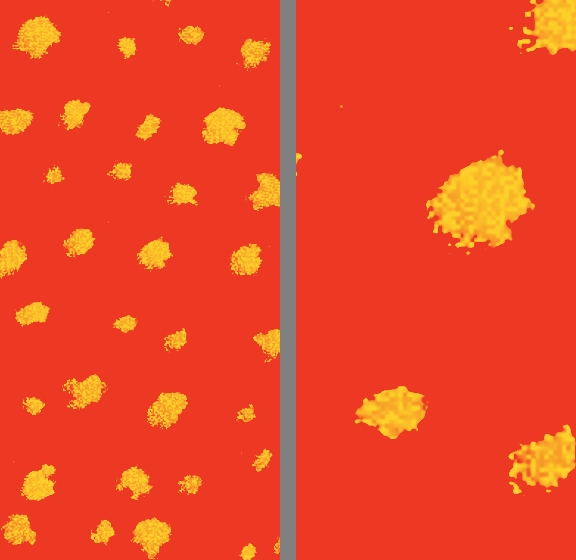
Left: the whole. Right: its middle third, enlarged.
A Shadertoy shader for this pattern:

```glsl
float hash(vec2 p) {
    return fract(sin(dot(p, vec2(127.1, 311.7))) * 43758.5453);
}

float noise(vec2 p) {
    vec2 i = floor(p), f = fract(p);
    f = f * f * (3.0 - 2.0 * f);
    return mix(mix(hash(i), hash(i + vec2(1, 0)), f.x),
               mix(hash(i + vec2(0, 1)), hash(i + vec2(1, 1)), f.x), f.y);
}

// Amount of yellow ink left by one ragged dab centred on the origin
float dab(vec2 p, vec2 id, float ragged, float lumps, float grain, float aa) {
    float angle = 0.1 + 0.8 * hash(id + 3.7);
    vec2 axis = vec2(cos(angle), sin(angle));
    vec2 q = vec2(dot(p, axis), dot(p, vec2(-axis.y, axis.x))) * vec2(0.89, 1.12);
    float radius = mix(0.027, 0.063, hash(id + 9.2));
    float d = length(q) - radius * (1.0 + 0.75 * lumps) + ragged;

    // Ink thins out toward one side and along the rim
    float side = smoothstep(-0.1, 0.9, -q.x / radius) * hash(id + 5.4);
    float thin = 0.2 + 0.35 * hash(id + 1.3) + 0.55 * side
               + 0.3 * smoothstep(-0.012, 0.0, d);
    d += (grain - 0.5) * (0.005 + 0.016 * side);
    return smoothstep(aa, -aa, d) * (0.98 - min(thin, 0.95) * grain);
}

void mainImage(out vec4 fragColor, in vec2 fragCoord) {
    vec2 p = fragCoord / iResolution.x;
    float aa = 0.8 / iResolution.x;

    // Shared textures: broad lumps, ragged outline, fine stipple
    float lumps = noise(p * 24.0 + 7.0) - 0.5;
    float ragged = 0.018 * (noise(p * 58.0) - 0.5) + 0.009 * (noise(p * 130.0) - 0.5);
    float grain = smoothstep(0.1, 0.9, noise(p * 190.0 + 31.0));

    // Scattered dabs on a jittered, staggered grid
    float ink = 0.0;
    vec2 cell = floor(p * 4.0);
    for (int y = -1; y <= 1; y++)
    for (int x = -1; x <= 1; x++) {
        vec2 id = cell + vec2(x, y);
        vec2 jitter = vec2(hash(id + 0.5), hash(id + 17.3)) - 0.5;
        vec2 centre = id + 0.3 + 0.5 * jitter;
        centre.x += 0.4 * mod(id.y, 2.0);
        ink = max(ink, dab(p - centre / 4.0, id, ragged, lumps, grain, aa));
    }

    // A few tiny stray specks
    vec2 speckId = floor(p * 12.0);
    vec2 speck = fract(p * 12.0) - 0.2 - 0.6 * vec2(hash(speckId + 2.1), hash(speckId + 8.8));
    float stray = step(0.965, hash(speckId + 41.0));
    ink = max(ink, 0.6 * stray * smoothstep(aa, -aa, length(speck) / 12.0 - 0.0015));

    // Red ground through orange to yellow
    vec3 red = vec3(0.93, 0.22, 0.14);
    vec3 orange = vec3(0.965, 0.57, 0.15);
    vec3 yellow = vec3(0.99, 0.83, 0.16);
    vec3 colour = mix(red, orange, min(ink * 2.0, 1.0));
    colour = mix(colour, yellow, max(ink * 2.0 - 1.0, 0.0));
    fragColor = vec4(colour, 1.0);
}
```
